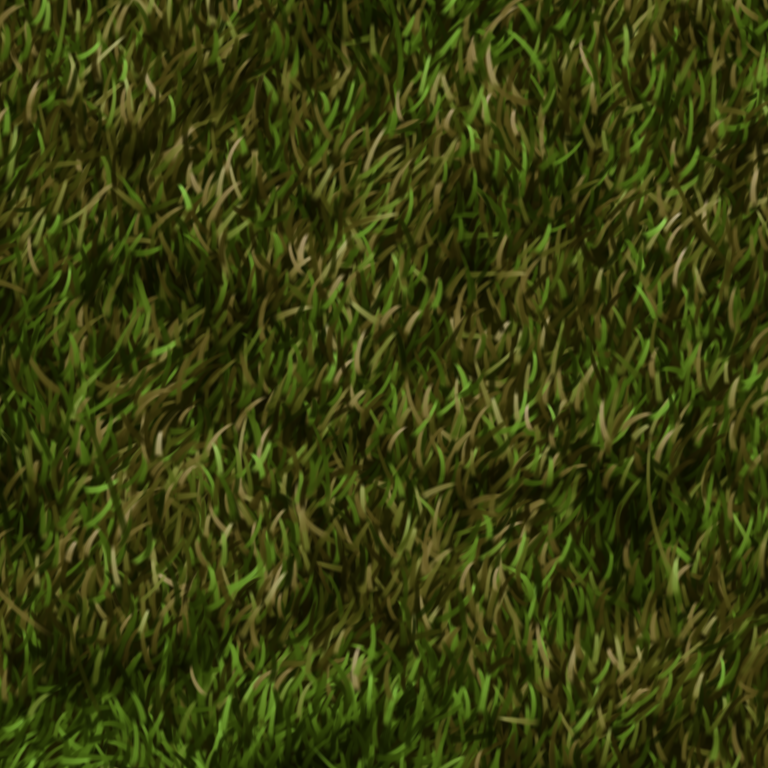
Reproduce this texture procedurally as a WebGL 1 fragment shader.

```glsl
precision highp float;
// Rough meadow grass: tangled olive, green and straw blades over dark hollows.
uniform vec2 u_resolution;

const vec3 SOIL = vec3(0.09, 0.09, 0.008);
const vec3 GREEN_TINT = vec3(0.78, 1.08, 0.60);
const vec3 OLIVE_TINT = vec3(1.00, 1.00, 0.95);
const vec3 STRAW_TINT = vec3(1.10, 0.97, 1.15);
const int LAYERS = 15;            // blade layers, back to front
const float COARSE_CELLS = 19.0;  // blade cells across the canvas
const float FINE_CELLS = 30.0;
const float STALK_CELLS = 7.0;
const float BLADE_WIDTH = 0.0034; // half width
const float STALK_WIDTH = 0.0032;
const float EDGE_SOFTNESS = 0.0022;
const float OPACITY = 0.86;
const float LEAN = 0.22;          // mean tilt to the right, radians
const float LEAN_SPREAD = 0.85;
const float DARKEST = 0.085;      // blade brightness range
const float BRIGHTEST = 0.50;
const vec2 TUFT_CELLS = vec2(6.5, 8.5);

vec2 hash2(vec2 p) {
  vec3 q = fract(p.xyx * vec3(0.1031, 0.1030, 0.0973));
  q += dot(q, q.yzx + 33.33);
  return fract((q.xx + q.yz) * q.zy);
}

// Layered sines, about -1 to 1.
float waves(vec2 p) {
  float a = sin(p.x * 1.7 + 1.9 * sin(p.y * 1.3 + 0.5));
  float b = sin(p.y * 2.3 + 1.6 * sin(p.x * 1.1 + 2.0));
  float c = sin(p.x * 3.1 - p.y * 2.7 + 1.5 * sin(p.y * 1.9));
  return (a + b + c) / 2.4;
}

// Cellular noise: distance to the nearest scattered point.
float cellular(vec2 p) {
  vec2 cell = floor(p);
  float nearest = 2.0;
  for (int j = -1; j <= 1; j++) {
    for (int i = -1; i <= 1; i++) {
      vec2 id = cell + vec2(float(i), float(j));
      nearest = min(nearest, distance(p, id + hash2(id + 71.0)));
    }
  }
  return nearest;
}

// Light on the tufts, with dark hollows between them.
float tuftLight(vec2 uv) {
  vec2 warp = 0.025 * vec2(waves(uv * 13.0), waves(uv * 11.0 + 4.0));
  float hollow = smoothstep(0.25, 0.95, cellular((uv + warp) * TUFT_CELLS));
  return mix(1.16, 0.60, hollow) + 0.10 * waves(uv * 9.0 + 2.0);
}

// Share of fresh green; the lower left is lushest.
float greenness(vec2 uv) {
  float lush = (1.0 - smoothstep(0.02, 0.24, uv.y)) * (1.0 - smoothstep(0.35, 0.85, uv.x));
  return 0.42 + 0.28 * waves(uv * 5.0 + 1.0) + 0.6 * lush;
}

vec3 bladeColor(float light, float pick, float green) {
  vec3 dry = mix(OLIVE_TINT, STRAW_TINT, smoothstep(0.45, 0.95, pick));
  vec3 tint = mix(dry, GREEN_TINT, smoothstep(-0.2, 0.2, green - pick));
  return vec3(light, light, light * light) * tint;
}

// Paints one layer of scattered curved blades over the colour below.
vec3 paintBlades(vec3 below, vec2 uv, float cells, float seed, float width, float density, float shade) {
  vec2 shift = hash2(vec2(seed, seed + 5.0));
  vec2 p = uv * cells + shift;
  vec2 cell = floor(p);
  vec3 color = below;
  for (int j = -1; j <= 1; j++) {
    for (int i = -1; i <= 1; i++) {
      vec2 id = cell + vec2(float(i), float(j));
      vec2 key = id + seed * 37.0;
      vec2 center = id + hash2(key);
      vec2 look = hash2(key + 113.0);
      vec2 form = hash2(key + 251.0);
      vec2 turn = hash2(key + 397.0);
      vec2 root = (center - shift) / cells;

      // Blade space: y along the blade, x across it.
      float spread = (turn.x + turn.y - 1.0) * LEAN_SPREAD * (1.0 + step(0.85, look.y));
      float angle = LEAN + 0.38 * waves(root * 8.0) + spread;
      vec2 axis = vec2(sin(angle), cos(angle));
      vec2 d = p - center;
      float halfLength = mix(0.45, 0.88, form.x);
      float along = dot(d, axis) / halfLength;
      float bend = (form.y - 0.5) * 0.55 * halfLength;
      float across = abs(d.x * axis.y - d.y * axis.x - bend * (along * along - 0.3)) / cells;

      float taper = width * (0.65 + 0.7 * look.y) * (1.0 - 0.45 * along);
      float cover = 1.0 - smoothstep(taper * 0.25, taper + EDGE_SOFTNESS, across);
      cover *= 1.0 - smoothstep(0.55, 1.0, abs(along));
      cover *= step(turn.y, density) * OPACITY;

      float light = mix(DARKEST, BRIGHTEST, pow(look.x, 1.55));
      light *= shade * (1.0 + 0.18 * along);
      color = mix(color, bladeColor(light, form.y, greenness(root)), cover);
    }
  }
  return color;
}

void main() {
  vec2 uv = gl_FragCoord.xy / u_resolution.y;
  float tuft = tuftLight(uv);
  vec3 color = SOIL * tuft;
  for (int i = 0; i < LAYERS; i++) {
    float depth = float(i) / float(LAYERS - 1);
    float cells = mix(COARSE_CELLS, FINE_CELLS, fract(float(i) * 0.618));
    color = paintBlades(color, uv, cells, float(i) + 1.0, BLADE_WIDTH, 1.0, tuft * mix(0.6, 1.12, depth));
  }
  // A few long pale stalks lie on top.
  color = paintBlades(color, uv, STALK_CELLS, 29.0, STALK_WIDTH, 0.22, 0.25 + tuft);
  gl_FragColor = vec4(color, 1.0);
}
```
